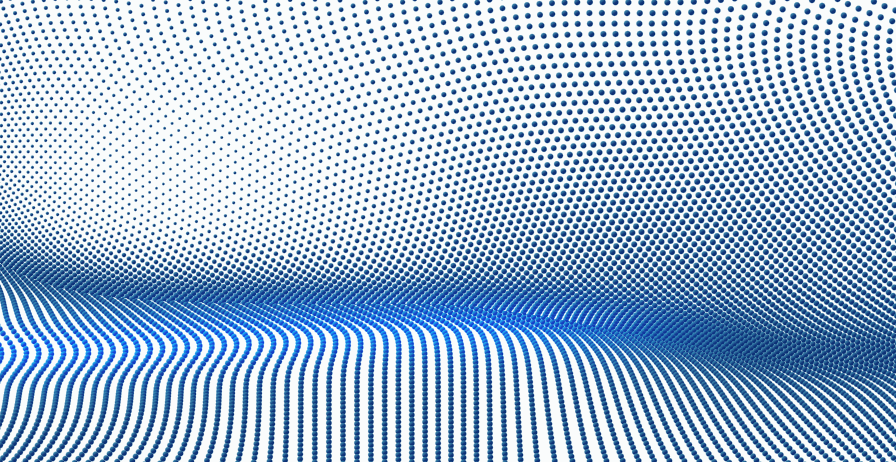
A WebGL 1 fragment shader for this background:

```glsl
precision highp float;
// A rippling sheet of small blue beads on white, with a bright wave crest low on the left.

uniform vec2 u_resolution;

#define COLUMNS 37.0        // bead columns per canvas height
#define ROWS 98.0           // base bead rows per canvas height
#define FOLD_ROWS 140.0     // extra rows squeezed into the fold
#define LEAN 1.4            // slant of the columns above the fold
#define CREST_SHIFT 0.045   // sideways swing of the columns at the crest
#define BEAD_RADIUS 0.0062
#define PAPER vec3(0.98, 0.99, 0.99)
#define NAVY vec3(0.05, 0.19, 0.46)
#define TEAL vec3(0.22, 0.51, 0.66)
#define ROYAL vec3(0.09, 0.25, 0.86)
#define CYAN vec3(0.12, 0.72, 0.97)

float bell(float t) {
  return exp(-t * t);
}

float softStep(float t) {
  return 2.0 / (1.0 + exp(-2.0 * clamp(t, -15.0, 15.0))) - 1.0;
}

// Height of the dense fold and of the bright crest below it
float foldHeight(float x) {
  return 0.342 + 0.09 * exp(-7.0 * x) - 0.12 * smoothstep(0.9, 1.8, x);
}

float crestHeight(float x) {
  return 0.235 + 0.04 * smoothstep(0.0, 0.9, x);
}

// Column and row coordinates of the warped sheet
vec2 sheet(vec2 p) {
  float fold = foldHeight(p.x);
  float above = max(p.y - fold, 0.0);
  float below = max(fold - p.y, 0.0);

  // Columns: slanted above, swinging through the crest, fanning at lower right
  float fromCrest = p.y - crestHeight(p.x);
  float swing = bell(fromCrest / 0.05);
  if (fromCrest < 0.0) swing = mix(swing, 1.0, smoothstep(0.4, 1.0, p.x));
  float shift = -LEAN * (above - 0.73 * above * above * above);
  shift -= 0.08 * softStep((p.y - fold) / 0.05);
  shift += CREST_SHIFT * swing * (1.0 - smoothstep(1.2, 1.7, p.x));
  shift += 0.9 * below * smoothstep(1.0, 1.9, p.x);
  float corner = max(0.15 - p.y, 0.0);
  shift -= 3.0 * corner * corner * (1.0 - smoothstep(0.1, 0.7, p.x));

  // Rows: bowed and sparser at the top, crowded at the fold and lower left
  float bowl = 0.06 * (1.0 - cos(2.4 * (p.x - 1.57)));
  float y = p.y - bowl * smoothstep(0.35, 1.0, p.y);
  float width = 0.06 + 0.055 * exp(-5.0 * p.x) + 0.06 * smoothstep(1.0, 1.8, p.x);
  float high = max(y - 0.5, 0.0);
  float row = ROWS * y - 60.0 * high * high;
  row += FOLD_ROWS * width * softStep((p.y - fold) / width);
  row += 2.0 * softStep((p.y - 0.14) / 0.03) * (1.0 - smoothstep(0.3, 0.8, p.x));
  return vec2(COLUMNS * (p.x - shift), row);
}

// Beads shrink in the pale upper left and swell at the upper right
float beadRadius(vec2 p) {
  float upper = mix(0.0044, 0.0066, smoothstep(0.3, 1.4, p.x));
  vec2 pale = (p - vec2(0.38, 0.64)) / vec2(0.5, 0.22);
  upper -= 0.0017 * exp(-dot(pale, pale));
  return mix(BEAD_RADIUS, upper, smoothstep(0.32, 0.54, p.y));
}

void main() {
  vec2 p = gl_FragCoord.xy / u_resolution.y;
  float edge = 1.2 / u_resolution.y;

  // Local slopes turn sheet offsets into canvas distances
  const float STEP = 0.001;
  vec2 g = sheet(p);
  vec2 gx = (sheet(p + vec2(STEP, 0.0)) - g) / STEP;
  vec2 gy = (sheet(p + vec2(0.0, STEP)) - g) / STEP;
  float area = max(gx.x * gy.y - gy.x * gx.y, 1.0);

  float radius = beadRadius(p);
  float glow = bell((p.y - crestHeight(p.x) - 0.01) / 0.075) * (1.0 - smoothstep(1.0, 1.7, p.x));
  vec3 shade = mix(NAVY, ROYAL, glow);
  vec3 light = mix(TEAL, CYAN, glow);
  vec3 color = PAPER;

  // Nearby beads, painted from the top down in staggered columns
  for (int i = -1; i <= 1; i++) {
    float column = floor(g.x) + float(i);
    float stagger = 0.5 * mod(column, 2.0);
    for (int j = 2; j >= -2; j--) {
      float row = floor(g.y - stagger) + float(j) + stagger;
      vec2 d = vec2(column, row) + 0.5 - g;
      vec2 toBead = vec2(gy.y * d.x - gy.x * d.y, gx.x * d.y - gx.y * d.x) / area;
      float cover = clamp(0.5 + (radius - length(toBead)) / edge, 0.0, 1.0);
      float facing = dot(-toBead / radius, vec2(-0.6, 0.8));
      vec3 bead = mix(shade, light, smoothstep(-0.4, 1.0, facing));
      color = mix(color, mix(light, bead, cover), cover);
    }
  }
  gl_FragColor = vec4(color, 1.0);
}
```
